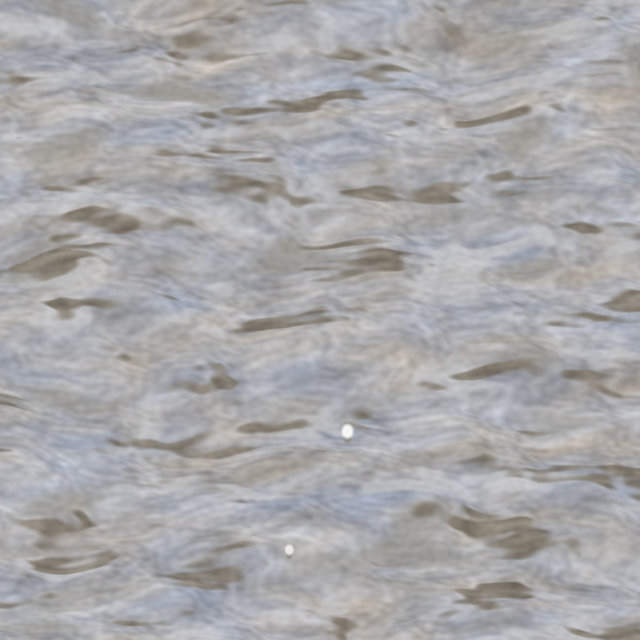
Give the GLSL for this texture, as a WebGL 1 fragment shader.

```glsl
precision highp float;
// Choppy grey river water: stretched gradient noise, bent by a slow warp,
// gives tilted wavelets; thresholded layers add silty brown troughs,
// pale foam and soft olive swells, with two tiny bright glints on top.

uniform vec2 u_resolution;

const vec3 WATER_GREY = vec3(0.672, 0.671, 0.684);
const vec3 SKY_TINT = vec3(-0.045, -0.005, 0.060);
const vec3 SILT_BROWN = vec3(0.485, 0.455, 0.405);
const vec3 SWELL_OLIVE = vec3(0.590, 0.575, 0.545);
const vec3 FOAM_WHITE = vec3(0.785, 0.785, 0.795);
const vec3 GLINT_WHITE = vec3(0.97, 0.97, 0.95);

float hash(vec2 cell) {
  vec3 h = fract(cell.xyx * vec3(0.1031, 0.1030, 0.0973));
  h += dot(h, h.yzx + 33.33);
  return fract((h.x + h.y) * h.z);
}

float cornerSlope(vec2 cell, vec2 corner, vec2 f) {
  float angle = 6.28319 * hash(cell + corner);
  return dot(vec2(cos(angle), sin(angle)), f - corner);
}

// Gradient noise, centred on zero.
float noise(vec2 p) {
  vec2 cell = floor(p);
  vec2 f = fract(p);
  vec2 w = f * f * f * (f * (f * 6.0 - 15.0) + 10.0);
  float low = mix(cornerSlope(cell, vec2(0.0, 0.0), f),
                  cornerSlope(cell, vec2(1.0, 0.0), f), w.x);
  float high = mix(cornerSlope(cell, vec2(0.0, 1.0), f),
                   cornerSlope(cell, vec2(1.0, 1.0), f), w.x);
  return mix(low, high, w.y);
}

// Noise stretched along a line of the given slope.
float streaks(vec2 p, vec2 frequency, float slope, float seed) {
  return noise(vec2(p.x, p.y - slope * p.x) * frequency + seed);
}

// Bends the surface so that streaks curve and meet at shallow angles.
vec2 bend(vec2 p) {
  float slow = noise(p * vec2(3.0, 5.0) + 11.0);
  float quick = noise(p * vec2(9.0, 16.0) + 47.0);
  return p + vec2(0.05 * quick, 0.05 * slow + 0.016 * quick);
}

// Brightness of the wavelets, from broad swell down to ripples.
float wavelets(vec2 p) {
  float sum = 0.0;
  float weight = 0.095;
  float slope = 0.16;
  vec2 frequency = vec2(5.0, 17.0);
  for (int i = 0; i < 4; i++) {
    sum += weight * streaks(p, frequency, slope, 20.0 + 31.0 * float(i));
    frequency *= vec2(2.1, 1.85);
    slope *= -0.75;
    weight *= 0.97;
  }
  return sum;
}

// Broad patches whose edges are frayed by finer strands.
float frayedPatch(vec2 p, vec2 frequency, float fray, float seed) {
  float body = streaks(p, frequency, 0.03, seed);
  float strands = streaks(p, frequency * vec2(4.0, 3.2), -0.06, seed + 9.0);
  return body + fray * strands;
}

float glint(vec2 p, vec2 centre, float radius) {
  vec2 d = (p - centre) * vec2(1.0, 0.8);
  return 1.0 - smoothstep(0.45 * radius, radius, length(d));
}

void main() {
  vec2 uv = gl_FragCoord.xy / u_resolution.y;
  vec2 p = bend(uv);

  // Grey surface with a drifting blue reflection
  float tint = streaks(p, vec2(4.5, 15.0), 0.08, 73.0)
             + 0.6 * streaks(p, vec2(13.0, 42.0), 0.1, 81.0);
  vec3 color = WATER_GREY + wavelets(p) + SKY_TINT * tint;

  // Smooth olive swells and pale foam
  float swell = smoothstep(0.17, 0.48, streaks(p, vec2(5.5, 15.0), 0.05, 131.0));
  color = mix(color, SWELL_OLIVE, 0.65 * swell);
  float foam = smoothstep(0.16, 0.48, frayedPatch(p, vec2(5.0, 16.0), 0.5, 167.0));
  color = mix(color, FOAM_WHITE, 0.65 * foam);

  // Broken brown troughs
  float trough = smoothstep(0.22, 0.46, frayedPatch(p, vec2(4.5, 20.0), 0.5, 211.0));
  float ripple = streaks(p, vec2(28.0, 75.0), 0.0, 239.0);
  color = mix(color, SILT_BROWN + 0.16 * ripple, 0.85 * trough);

  // Fine mottling
  color += 0.045 * noise(uv * vec2(75.0, 110.0) + 5.0);

  // Two small glints, each over a dark fleck
  vec2 near = vec2(0.543, 0.326);
  vec2 far = vec2(0.452, 0.141);
  float fleck = glint(uv, near - vec2(0.0, 0.012), 0.008);
  fleck = max(fleck, glint(uv, far - vec2(0.0, 0.009), 0.006));
  color = mix(color, SILT_BROWN, 0.5 * fleck);
  float shine = max(glint(uv, near, 0.012), 0.8 * glint(uv, far, 0.009));
  color = mix(color, GLINT_WHITE, shine);

  gl_FragColor = vec4(clamp(color, 0.0, 1.0), 1.0);
}
```
